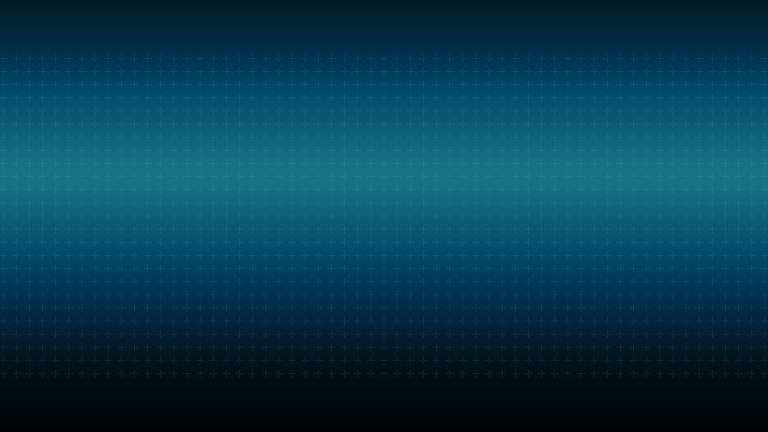
A Shadertoy shader for this background:

```glsl
const vec3 ABYSS = vec3(0.0, 0.010, 0.018);
const vec3 DEEP = vec3(0.0, 0.075, 0.105);
const vec3 NAVY = vec3(0.0, 0.200, 0.320);
const vec3 BLUE = vec3(0.010, 0.290, 0.425);
const vec3 TEAL = vec3(0.090, 0.450, 0.505);
const vec3 DUSK = vec3(0.0, 0.190, 0.295);
const vec3 NIGHT = vec3(0.0, 0.100, 0.145);
const vec3 MARK = vec3(0.45, 0.75, 0.78);

// Linear blend from one colour to the next between two heights
vec3 blendStop(vec3 below, vec3 above, float low, float high, float y) {
    return mix(below, above, clamp((y - low) / (high - low), 0.0, 1.0));
}

vec3 verticalGradient(float y) {
    vec3 color = blendStop(ABYSS, DEEP, 0.0, 0.17, y);
    color = blendStop(color, NAVY, 0.17, 0.32, y);
    color = blendStop(color, BLUE, 0.32, 0.42, y);
    color = blendStop(color, TEAL, 0.42, 0.57, y);
    color = blendStop(color, BLUE, 0.62, 0.785, y);
    color = blendStop(color, DUSK, 0.785, 0.88, y);
    return blendStop(color, NIGHT, 0.88, 1.0, y);
}

// Antialiased coverage of a centred bar, also when thinner than a pixel
float barCoverage(vec2 p, vec2 halfSize, float pixel) {
    vec2 low = max(p - 0.5 * pixel, -halfSize);
    vec2 high = min(p + 0.5 * pixel, halfSize);
    vec2 span = max(high - low, 0.0) / pixel;
    return span.x * span.y;
}

float plusMark(vec2 p, float arm, float halfWidth, float pixel) {
    return max(barCoverage(p, vec2(arm, halfWidth), pixel),
               barCoverage(p, vec2(halfWidth, arm), pixel));
}

// Plus marks repeated around the centre, limited to a band of rows
float plusGrid(vec2 p, float pitch, float rowLimit, float pixel) {
    vec2 cell = floor(p / pitch + 0.5);
    float inside = step(abs(cell.y), rowLimit);
    return inside * plusMark(p - cell * pitch, 0.0092, 0.0009, pixel);
}

void mainImage(out vec4 fragColor, in vec2 fragCoord) {
    float pixel = 1.0 / iResolution.y;
    vec2 p = (fragCoord - 0.5 * iResolution.xy) * pixel;

    vec3 color = verticalGradient(fragCoord.y * pixel);
    color = mix(color, MARK, 0.13 * plusGrid(p, 0.0304, 12.0, pixel));
    fragColor = vec4(color, 1.0);
}
```
